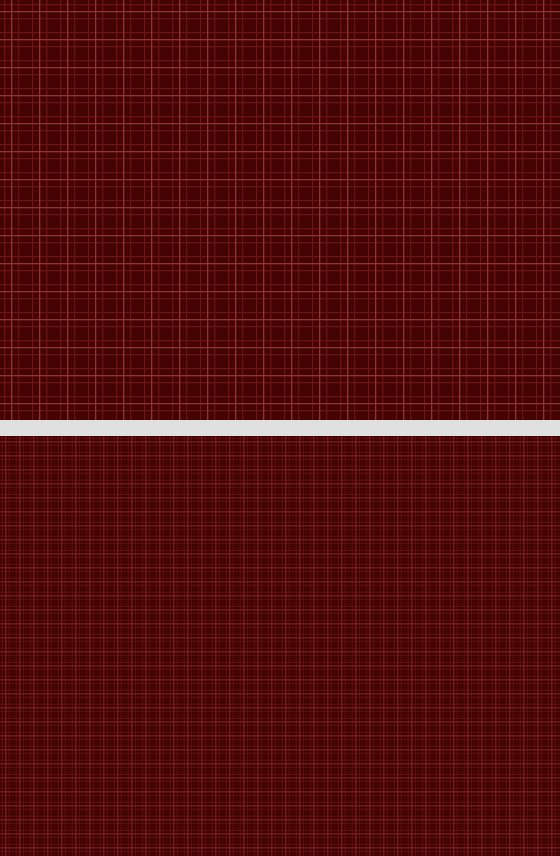
Top: one tile. Bottom: repeated 2 by 2.
Give the GLSL for this pattern, as a Shadertoy shader.

```glsl
// Dark red checked cloth: a square grid of 20 by 15 cells, each with one bright
// thread, two dimmer threads a quarter cell to its sides, and a faint eighth-cell
// weave. Threads are box-filtered strips, blended from faint to bright.

// Coverage of threads repeated every `period`, all lengths in cells.
vec2 threads(vec2 p, float period, float width, float pixel) {
    vec2 dist = abs(fract(p / period + 0.5) - 0.5) * period;
    vec2 inner = max(dist - 0.5 * pixel, -0.5 * width);
    vec2 outer = min(dist + 0.5 * pixel, vec2(0.5 * width));
    return clamp((outer - inner) / pixel, 0.0, 1.0);
}

// Union of the vertical and horizontal coverage.
float crossed(vec2 coverage) {
    return max(coverage.x, coverage.y);
}

void mainImage(out vec4 fragColor, in vec2 fragCoord) {
    // Cell coordinates, with the bright thread at zero
    vec2 cell = fragCoord / iResolution.xy * vec2(20.0, 15.0) - vec2(0.418, 0.582);
    float pixel = 15.0 / iResolution.y;

    // Ground and faint weave
    vec3 color = vec3(0.25, 0.01, 0.01);
    float weave = crossed(threads(cell, 0.125, 0.039, pixel));
    color = mix(color, vec3(0.285, 0.02, 0.02), weave);

    // Pair of dim threads at one and three quarters
    float dim = crossed(threads(cell - 0.25, 0.5, 0.039, pixel));
    color = mix(color, vec3(0.45, 0.085, 0.085), dim);

    // Bright thread
    float bright = crossed(threads(cell, 1.0, 0.039, pixel));
    color = mix(color, vec3(0.63, 0.24, 0.24), bright);

    fragColor = vec4(color, 1.0);
}
```
